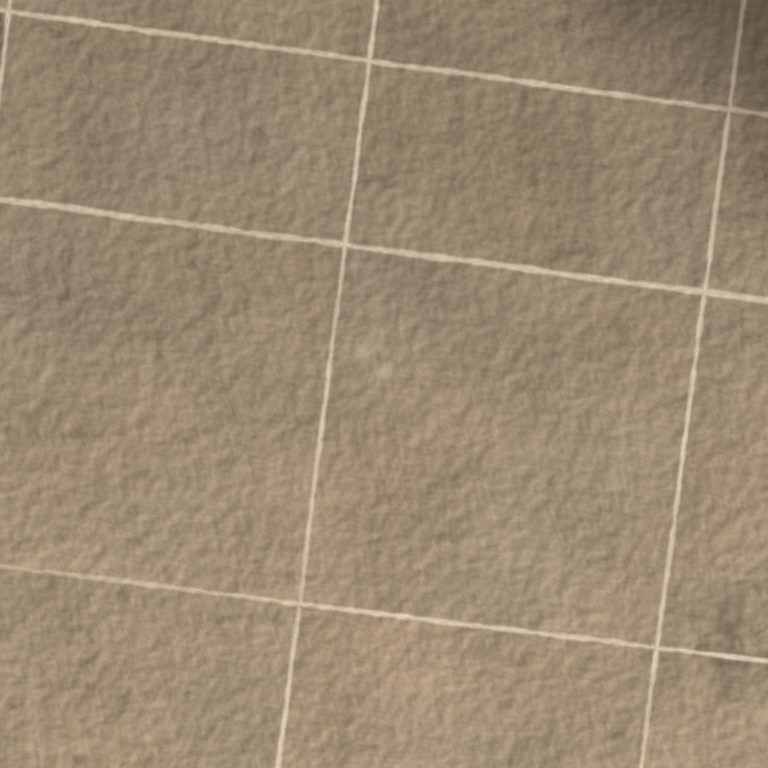
Give the GLSL for this texture, as a Shadertoy shader.

```glsl
// Tilted stone floor: square tiles with one half-height row, split by pale grout.
// A rotated, slightly keystoned grid gives the joints; embossed gradient noise
// gives the grain, and broad noise adds mottling, stains, shade and scuffs.

const float TILT = 0.1268;                  // grid rotation in radians
const float PITCH = 0.4697;                 // tile side
const vec2  GRID_ORIGIN = vec2(0.0162, 0.2602);
const vec2  KEYSTONE = vec2(0.009, 0.018);  // perspective spread of the lines
const float HALF_ROW_LINE = 0.0182;         // extra joint closing the half row
const float COLUMN_HALF_WIDTH = 0.0030;
const vec3  ROW_HALF_WIDTHS = vec3(0.0034, 0.0041, 0.0030); // top to bottom
const float JOINT_SOFTNESS = 0.0021;
const float JOINT_WOBBLE = 0.0016;

const vec3  STONE = vec3(0.602, 0.533, 0.449);
const vec3  GROUT = vec3(0.835, 0.765, 0.670);
const vec3  CHALK = vec3(0.735, 0.665, 0.575);
const vec3  WARM_TINT = vec3(1.015, 1.0, 0.975);

const float GRAIN_SCALE = 48.0;
const float GRAIN_STRENGTH = 0.165;
const float MOTTLE_STRENGTH = 0.095;
const float PIT_STRENGTH = 0.12;
const float TILE_VARIATION = 0.025;
const vec2  SCUFF_UPPER = vec2(0.478, 0.546);
const vec2  SCUFF_LOWER = vec2(0.497, 0.519);
const vec2  STAIN_CENTER = vec2(0.945, 0.155);

vec2 hash2(vec2 p) {
    vec3 q = fract(vec3(p.xyx) * vec3(0.1031, 0.1030, 0.0973));
    q += dot(q, q.yzx + 33.33);
    return fract((q.xx + q.yz) * q.zy);
}

float cornerGradient(vec2 cell, vec2 offset) {
    float angle = 6.2832 * hash2(cell).x;
    return dot(vec2(cos(angle), sin(angle)), offset);
}

// Gradient noise, roughly -0.7 to 0.7
float noise(vec2 p) {
    vec2 i = floor(p), f = fract(p);
    vec2 u = f * f * f * (f * (f * 6.0 - 15.0) + 10.0);
    vec2 e = vec2(0.0, 1.0);
    return mix(mix(cornerGradient(i, f), cornerGradient(i + e.yx, f - e.yx), u.x),
               mix(cornerGradient(i + e.xy, f - e.xy), cornerGradient(i + e.yy, f - e.yy), u.x), u.y);
}

float fbm(vec2 p) {
    float sum = 0.0, amplitude = 1.0;
    for (int i = 0; i < 4; i++) {
        sum += amplitude * noise(p);
        p = mat2(1.6, 1.2, -1.2, 1.6) * p + 17.3;
        amplitude *= 0.55;
    }
    return sum;
}

// Grout coverage of a line, with uneven width and a slight wander
float joint(float dist, float along, float halfWidth, float seed, float pixel) {
    float wander = JOINT_WOBBLE * noise(vec2(along * 13.0, seed + 0.5));
    float width = halfWidth * (1.0 + 0.5 * noise(vec2(along * 48.0, seed + 7.5)));
    float soft = JOINT_SOFTNESS + 0.5 * pixel;
    float wear = 0.93 + 0.3 * noise(vec2(along * 7.0, seed + 13.5));
    return wear * (1.0 - smoothstep(width - soft, width + soft, abs(dist + wander)));
}

// Soft round patch: 1 at the center, fading out at the radius
float patchMask(vec2 p, vec2 center, vec2 radius) {
    return 1.0 - smoothstep(0.0, 1.0, length((p - center) / radius));
}

void mainImage(out vec4 fragColor, in vec2 fragCoord) {
    vec2 p = fragCoord / iResolution.xy;
    float pixel = 1.0 / iResolution.y;

    // Grid frame: x along the rows, y down the columns
    vec2 down = vec2(p.x, 1.0 - p.y);
    down -= KEYSTONE * (down.x - vec2(0.3, 0.5)) * (vec2(0.8, 0.58) - down.y);
    float c = cos(TILT), s = sin(TILT);
    vec2 g = vec2(c * down.x + s * down.y, c * down.y - s * down.x);
    vec2 cell = (g - GRID_ORIGIN) / PITCH;
    vec2 line = floor(cell + 0.5);
    vec2 toLine = (cell - line) * PITCH;
    vec2 tile = floor(cell) - vec2(0.0, 1.0 - step(HALF_ROW_LINE, g.y));

    // Joints; the lowest row joint wears away towards the left
    float lowRow = step(0.5, line.y);
    float rowWidth = mix(ROW_HALF_WIDTHS.y, ROW_HALF_WIDTHS.z, lowRow);
    float column = joint(toLine.x, g.y, COLUMN_HALF_WIDTH, line.x + 20.0, pixel);
    float row = joint(toLine.y, g.x, rowWidth, line.y + 40.0, pixel);
    row *= 1.0 - lowRow * mix(0.45, 0.0, smoothstep(0.0, 0.6, p.x));
    float halfRow = joint(g.y - HALF_ROW_LINE, g.x, ROW_HALF_WIDTHS.x, 60.0, pixel);
    float grout = max(column, max(row, halfRow));

    // Stone grain lit from the upper left, with a separate patch per tile
    vec2 q = p + tile * 3.7;
    vec2 warped = q + 0.006 * vec2(noise(q * 19.0), noise(q * 19.0 + 41.0));
    vec2 grain = warped * GRAIN_SCALE;
    float relief = fbm(grain) - fbm(grain + vec2(-0.26, 0.22));
    float mottle = fbm(q * 6.0 + 5.0);
    float pits = smoothstep(0.25, 0.9, fbm(q * 22.0 + 91.0));
    float tone = 1.01 + GRAIN_STRENGTH * relief + MOTTLE_STRENGTH * mottle - PIT_STRENGTH * pits;
    tone += TILE_VARIATION * (hash2(tile + 50.0).x - 0.5);
    vec3 color = STONE * tone * mix(vec3(1.0), WARM_TINT, 0.5 + noise(q * 4.0));

    // Chalky scuffs and a dark stain, both broken up by noise
    float scuff = max(patchMask(p, SCUFF_UPPER, vec2(0.030, 0.021)),
                      patchMask(p, SCUFF_LOWER, vec2(0.017, 0.026)));
    scuff *= smoothstep(-0.45, 0.35, fbm(p * 40.0 + 3.0));
    color = mix(color, CHALK, scuff);
    float stain = patchMask(p, STAIN_CENTER, vec2(0.13, 0.11));
    color *= 1.0 - 0.26 * stain * smoothstep(-0.4, 0.4, fbm(p * 13.0));

    // Light falls off to the top, and a shadow covers the upper right corner
    float light = mix(1.06, 0.925, smoothstep(0.05, 1.0, p.y));
    float shadow = 1.0 - 0.31 * smoothstep(1.65, 1.97, p.x + p.y + 0.06 * noise(p * 6.0));
    vec3 groutColor = GROUT * (1.0 + 0.10 * relief) * mix(1.0, light, 0.4);
    color = mix(color * light, groutColor, clamp(grout, 0.0, 1.0)) * shadow;
    fragColor = vec4(clamp(color, 0.0, 1.0), 1.0);
}
```
